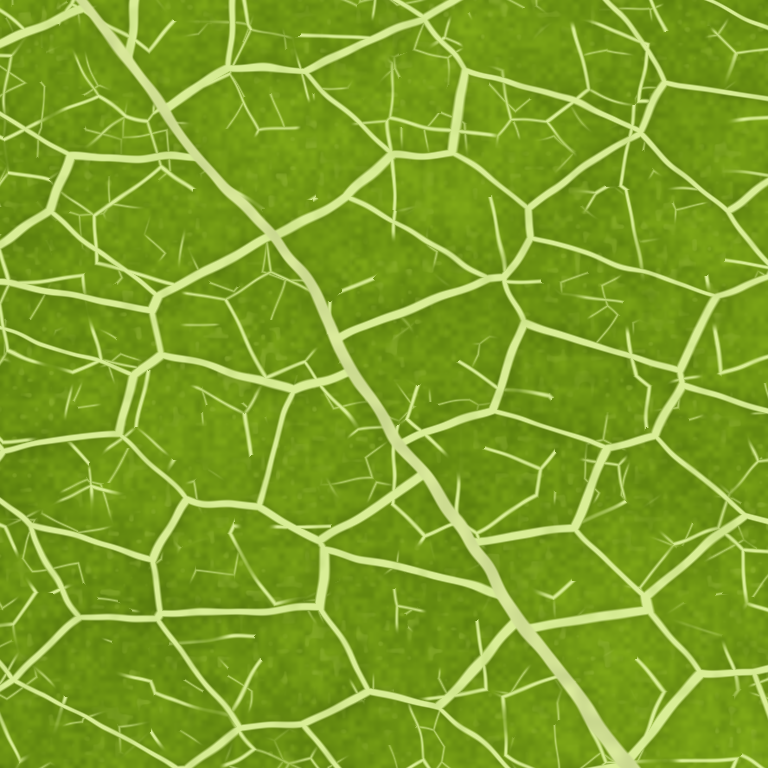
Reproduce this texture procedurally as a Shadertoy shader.

```glsl
#define LEAF_DARK   vec3(0.385, 0.535, 0.060)
#define LEAF_LIGHT  vec3(0.475, 0.635, 0.085)
#define FLECK       vec3(0.600, 0.730, 0.240)
#define VEIN        vec3(0.850, 0.935, 0.590)
#define MIDRIB      vec3(0.820, 0.880, 0.580)
#define RIB_CENTER  vec2(0.463, 0.5)
#define RIB_DIR     vec2(0.579, -0.815)
#define SIDE_CELL   0.165
#define NET_CELL    0.105
#define TWIG_CELL   0.052
#define SOFTNESS    0.0019

vec2 hash2(vec2 p) {
    vec3 q = fract(p.xyx * vec3(0.1031, 0.1030, 0.0973));
    q += dot(q, q.yzx + 33.33);
    return fract((q.xx + q.yz) * q.zy);
}

float noise(vec2 p) {
    vec2 i = floor(p), f = fract(p);
    f = f * f * (3.0 - 2.0 * f);
    float low  = mix(hash2(i).x, hash2(i + vec2(1, 0)).x, f.x);
    float high = mix(hash2(i + vec2(0, 1)).x, hash2(i + vec2(1, 1)).x, f.x);
    return mix(low, high, f.y);
}

vec2 noise2(vec2 p) {
    return vec2(noise(p), noise(p + 37.7)) - 0.5;
}

vec2 site(vec2 cell) {
    return cell + 0.1 + 0.8 * hash2(cell);
}

// Distances to the cell borders: x = major edges, y = minor edges.
// With byRow set, borders between rows are major; otherwise chance decides.
vec2 cellEdges(vec2 p, float firstColumn, bool byRow) {
    vec2 base = floor(p), home = base;
    float nearest = 1e3;
    for (int j = -1; j <= 1; j++)
    for (int i = -1; i <= 1; i++) {
        vec2 cell = base + vec2(i, j);
        vec2 d = site(cell) - p;
        if (cell.x >= firstColumn && dot(d, d) < nearest) {
            nearest = dot(d, d);
            home = cell;
        }
    }
    vec2 a = site(home) - p, edges = vec2(1e3);
    for (int j = -2; j <= 2; j++)
    for (int i = -2; i <= 2; i++) {
        vec2 cell = home + vec2(i, j);
        if ((i == 0 && j == 0) || cell.x < firstColumn) continue;
        vec2 b = site(cell) - p;
        float d = dot(0.5 * (a + b), normalize(b - a));
        bool major = byRow ? j != 0 : hash2(home + cell + 91.0).y < 0.5;
        if (major) edges.x = min(edges.x, d);
        else edges.y = min(edges.y, d);
    }
    return edges;
}

float stroke(float d, float halfWidth, float soft) {
    return 1.0 - smoothstep(halfWidth - soft, halfWidth + soft, d);
}

void mainImage(out vec4 fragColor, in vec2 fragCoord) {
    vec2 uv = fragCoord / iResolution.y;
    float soft = max(SOFTNESS, 0.8 / iResolution.y);
    vec2 p = uv + 0.018 * noise2(uv * 4.0) + 0.007 * noise2(uv * 24.0);

    // Leaf frame: distance along and across the midrib
    vec2 r = p - RIB_CENTER;
    float along = dot(r, RIB_DIR);
    float across = dot(r, vec2(-RIB_DIR.y, RIB_DIR.x));
    across -= 0.028 * exp(-pow((along + 0.17) * 7.0, 2.0));
    float out_ = abs(across);
    bool left = across < 0.0;

    // Side veins and their cross links, separate on each half
    float sweep = left ? 0.36 * out_ : -0.1 * out_ - 0.4 * out_ * out_;
    vec2 frame = vec2(out_, along + sweep) / SIDE_CELL;
    frame.y += left ? 40.3 : 17.6;
    vec2 side = SIDE_CELL * cellEdges(frame, 0.0, true);
    float sideWidth = mix(0.0056, 0.0038, smoothstep(0.0, 0.55, out_));

    // Fine network with fading, free ending twigs
    vec2 net = NET_CELL * cellEdges(p / NET_CELL + 11.0, -1e3, false);
    vec2 twig = TWIG_CELL * cellEdges(p / TWIG_CELL + 53.0, -1e3, false);
    float reach = smoothstep(0.25, 0.45, noise(uv * 15.0 + 5.0));
    float gaps = smoothstep(0.52, 0.72, noise(uv * 19.0 + 71.0));

    float ribMask = stroke(out_, 0.0074 + 0.0025 * along, soft);
    float veins = stroke(side.x, sideWidth, soft);
    veins = max(veins, stroke(side.y, 0.0033, soft));
    veins = max(veins, reach * stroke(net.x, 0.0022, soft));
    veins = max(veins, 0.9 * gaps * stroke(net.y, 0.0015, soft));
    veins = max(veins, 0.75 * gaps * stroke(twig.x, 0.0010, soft));
    veins *= 0.9 + 0.2 * noise(uv * 60.0);

    // Blade: broad blotches, fine grain, pale flecks
    float tone = 0.56 + 0.7 * (noise(uv * 5.0 + 3.0) - 0.5)
               + 0.5 * (noise(uv * 38.0) - 0.5)
               + 0.75 * (noise(uv * 120.0) - 0.5)
               + 0.25 * (uv.x - 0.5);
    vec3 color = mix(LEAF_DARK, LEAF_LIGHT, tone);
    float fleck = smoothstep(0.68, 0.95, noise(uv * 105.0 + 19.0));
    color = mix(color, FLECK, 0.5 * fleck * noise(uv * 17.0 + 8.0));

    // Shaded furrow beside the larger veins
    float furrow = min(min(out_, side.x), side.y + 0.006);
    color *= 1.0 - 0.15 * exp(-furrow / 0.011);

    color = mix(color, VEIN, clamp(veins, 0.0, 1.0));
    vec3 rib = MIDRIB * (0.95 + 0.1 * noise(uv * 50.0));
    color = mix(color, rib, ribMask);
    fragColor = vec4(color, 1.0);
}
```
